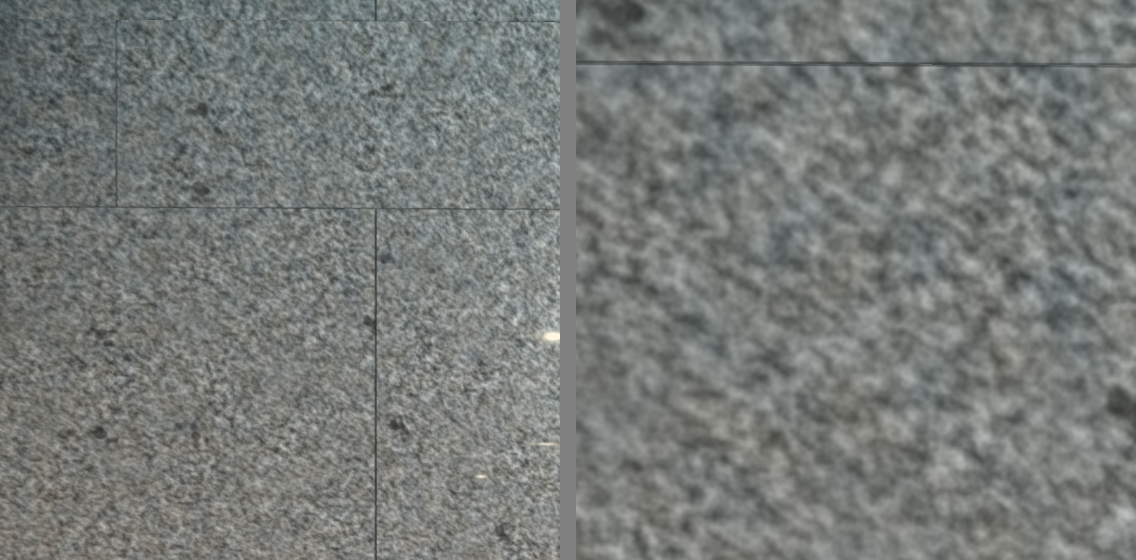
Left, the full canvas; right, a detail of the centre.
This texture is drawn by a WebGL 1 fragment shader. Its source:

```glsl
precision highp float;
uniform vec2 u_resolution;

#define TILE_WIDTH 0.926
#define COURSE_HEIGHT 0.335
#define FIRST_COURSE 0.631
#define FIRST_JOINT 0.208
#define COURSE_TILT 0.005
#define VERTICAL_HALF_WIDTH 0.0019
#define LEVEL_HALF_WIDTH 0.0013
#define GRAIN_SCALE 68.0
#define GRAIN_CONTRAST 1.85
#define STAIN_CELLS 5.0
#define STAIN_CHANCE 0.22

float hash(vec2 p) {
  vec3 q = fract(vec3(p.xyx) * 0.1031);
  q += dot(q, q.yzx + 33.33);
  return fract((q.x + q.y) * q.z);
}

float cornerSlope(vec2 cell, vec2 offset) {
  float angle = 6.2832 * hash(cell);
  return dot(vec2(cos(angle), sin(angle)), offset);
}

float gradientNoise(vec2 p) {
  vec2 i = floor(p), f = fract(p);
  vec2 u = f * f * f * (f * (f * 6.0 - 15.0) + 10.0);
  vec2 e = vec2(1.0, 0.0);
  float low = mix(cornerSlope(i, f), cornerSlope(i + e, f - e), u.x);
  float high = mix(cornerSlope(i + e.yx, f - e.yx), cornerSlope(i + 1.0, f - 1.0), u.x);
  return mix(low, high, u.y);
}

float stroke(float dist, float halfWidth, float blur) {
  return 1.0 - smoothstep(halfWidth - blur, halfWidth + blur, dist);
}

// Mineral flecks, drawn out along a falling diagonal, over loose clumps
float graniteGrain(vec2 p) {
  vec2 q = vec2(dot(p, vec2(0.8, -0.6)) * 0.72, dot(p, vec2(0.6, 0.8)));
  q += 0.0025 * vec2(gradientNoise(p * 45.0), gradientNoise(p * 45.0 + 41.0));
  float flecks = 0.21 * gradientNoise(q * GRAIN_SCALE);
  flecks += 0.20 * gradientNoise(q * GRAIN_SCALE * 1.83 + 17.0);
  flecks += 0.07 * gradientNoise(p * GRAIN_SCALE * 3.1 + 53.0);
  float clumps = 0.11 * gradientNoise(q * GRAIN_SCALE * 0.47 + 31.0);
  clumps += 0.05 * gradientNoise(p * 13.0 + 7.0);
  return flecks * (1.0 + 0.5 * gradientNoise(p * 9.0 + 23.0)) + clumps;
}

// Sparse clusters of dark flecks
float darkStain(vec2 p) {
  vec2 cell = floor(p * STAIN_CELLS);
  vec2 center = 0.3 + 0.4 * vec2(hash(cell + 11.0), hash(cell + 29.0));
  vec2 d = fract(p * STAIN_CELLS) - center;
  d = vec2(d.x * 0.8 - d.y * 0.6, d.x * 0.6 + d.y * 0.8) * vec2(0.75, 1.3);
  float ragged = length(d) + 0.22 * gradientNoise(p * 60.0);
  float present = step(hash(cell + 71.0), STAIN_CHANCE);
  return present * (1.0 - smoothstep(0.0, 0.14, ragged));
}

float glint(vec2 p, vec2 center, vec2 radius) {
  vec2 d = (p - center) / radius;
  return exp(-dot(d, d));
}

void main() {
  vec2 p = gl_FragCoord.xy / u_resolution;
  float blur = 0.9 / min(u_resolution.x, u_resolution.y);

  // Running bond with a tall front course
  float level = (p.y + COURSE_TILT * p.x - FIRST_COURSE) / COURSE_HEIGHT;
  float row = max(floor(level), -1.0);
  float odd = mod(row, 2.0);
  float column = (p.x - FIRST_JOINT) / TILE_WIDTH - 0.5 * odd;
  vec2 tile = vec2(floor(column), row);
  float nearestLevel = max(floor(level + 0.5), 0.0);
  float levelDist = abs(level - nearestLevel) * COURSE_HEIGHT;
  float verticalDist = abs(column - floor(column + 0.5)) * TILE_WIDTH;

  // Room light: dim cool rear, warm front, brighter right
  vec3 front = mix(vec3(0.465, 0.455, 0.432), vec3(0.525, 0.53, 0.515), p.x);
  vec3 rear = mix(vec3(0.295, 0.33, 0.332), vec3(0.475, 0.52, 0.52), sqrt(p.x));
  vec3 color = mix(front, rear, pow(p.y, 1.4));

  // Stone, finer toward the front and right
  vec2 stone = vec2(p.x * (1.0 + 0.15 * p.x), p.y * (1.3 - 0.15 * p.y));
  stone += (tile + 3.0) * vec2(2.37, 1.71);
  color += GRAIN_CONTRAST * color.g * graniteGrain(stone);
  color *= 1.0 + 0.02 * (hash(tile + 5.0) - 0.5);
  color += vec3(0.022, 0.0, -0.022) * gradientNoise(stone * 20.0 + 90.0);
  color *= 1.0 - 0.38 * darkStain(stone);

  // Joints, fainter and broken at the rear
  float wear = 0.9 + 0.4 * gradientNoise(p * 18.0);
  float rearFade = mix(1.0, 0.5 * smoothstep(0.3, 0.6, p.x), min(nearestLevel, 1.0));
  float levelJoint = 0.52 * rearFade * stroke(levelDist, LEVEL_HALF_WIDTH, blur);
  float verticalJoint = mix(0.5, 0.8, odd) * stroke(verticalDist, VERTICAL_HALF_WIDTH, blur);
  float joint = clamp(max(levelJoint, verticalJoint) * wear, 0.0, 1.0);
  color = mix(color, vec3(0.18, 0.20, 0.20), joint);

  // Lamps mirrored in the polish
  color += 0.06 * glint(p, vec2(1.0, 0.40), vec2(0.10, 0.20));
  float lamps = 1.4 * glint(p, vec2(0.988, 0.399), vec2(0.02, 0.009));
  lamps += 0.75 * glint(p, vec2(0.975, 0.207), vec2(0.021, 0.003));
  lamps += 0.95 * glint(p, vec2(0.859, 0.149), vec2(0.009, 0.0035));
  color = mix(color, vec3(1.0, 0.97, 0.88), min(lamps, 1.0));

  gl_FragColor = vec4(clamp(color, 0.0, 1.0), 1.0);
}
```
